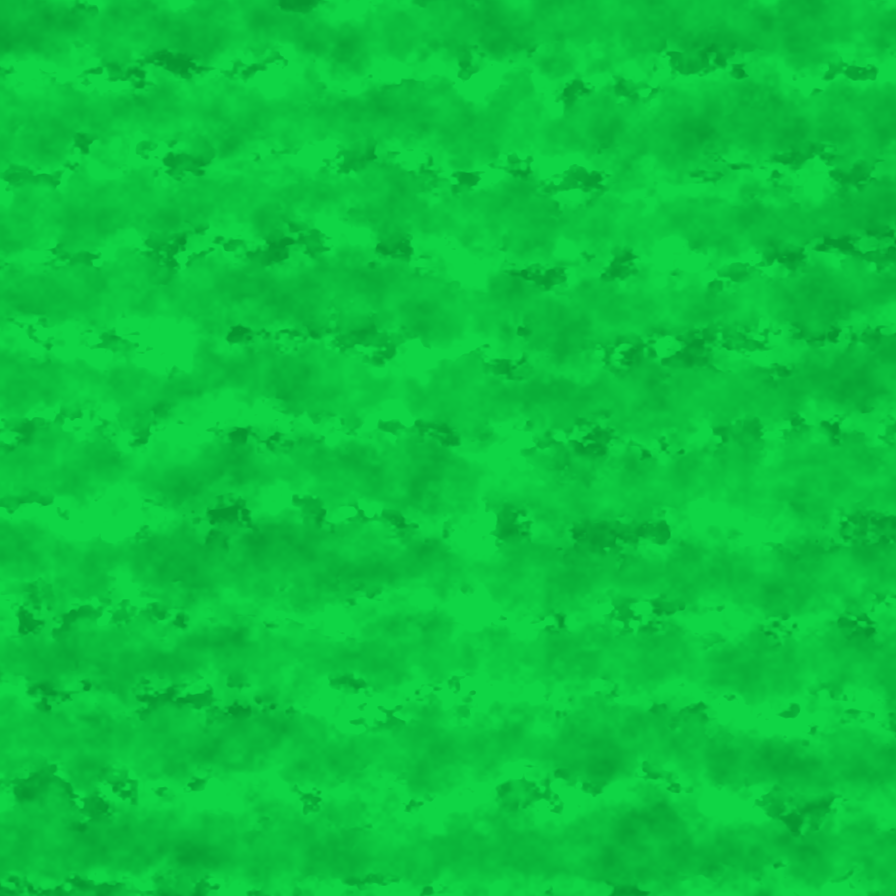
Write a WebGL 2 fragment shader that draws this texture.

```glsl
#version 300 es
precision highp float;

uniform vec2 u_resolution;
out vec4 fragColor;

float hash(vec2 cell) {
    vec3 p = fract(cell.xyx * vec3(0.1031, 0.1030, 0.0973));
    p += dot(p, p.yzx + 33.33);
    return fract((p.x + p.y) * p.z);
}

float valueNoise(vec2 p) {
    vec2 cell = floor(p);
    vec2 f = fract(p);
    f = f * f * (3.0 - 2.0 * f);
    float low = mix(hash(cell), hash(cell + vec2(1.0, 0.0)), f.x);
    float high = mix(hash(cell + vec2(0.0, 1.0)), hash(cell + vec2(1.0)), f.x);
    return mix(low, high, f.y);
}

// Fractal sum of four octaves, normalised to 0..1
float fbm(vec2 p) {
    float sum = 0.0;
    float weight = 0.5;
    for (int i = 0; i < 4; i++) {
        sum += weight * valueNoise(p);
        p = p * 2.03 + vec2(17.3, 41.7);
        weight *= 0.7;
    }
    return sum / 1.2665;
}

void main() {
    vec2 uv = gl_FragCoord.xy / u_resolution;

    // Horizontal bands, bent slightly and frayed by finer noise
    float bend = 0.35 * (valueNoise(uv * vec2(3.0, 5.0) + 7.0) - 0.5);
    float fray = 0.9 * (fbm(uv * vec2(21.0, 22.0) + 63.0) - 0.5);
    float band = 0.5 + 0.5 * cos(6.2832 * (uv.y * 9.8 + bend + fray));

    // Grainy mottling over the whole surface
    float mottle = fbm(uv * vec2(19.0, 20.0) + 120.0) - 0.5;
    float drift = valueNoise(uv * vec2(4.0, 6.0) + 31.0) - 0.5;
    float tone = 0.57 + 1.2 * mottle + 0.12 * drift;

    // Bright seams broken by small ragged dark patches
    float patches = smoothstep(0.49, 0.64, fbm(uv * vec2(23.0, 29.0) + 210.0));
    tone += 0.46 * band * band;
    tone -= 0.85 * band * band * band * patches;

    vec3 shade = vec3(0.02, 0.60, 0.19);
    vec3 light = vec3(0.06, 0.835, 0.27);
    fragColor = vec4(mix(shade, light, clamp(tone, 0.0, 1.0)), 1.0);
}
```
